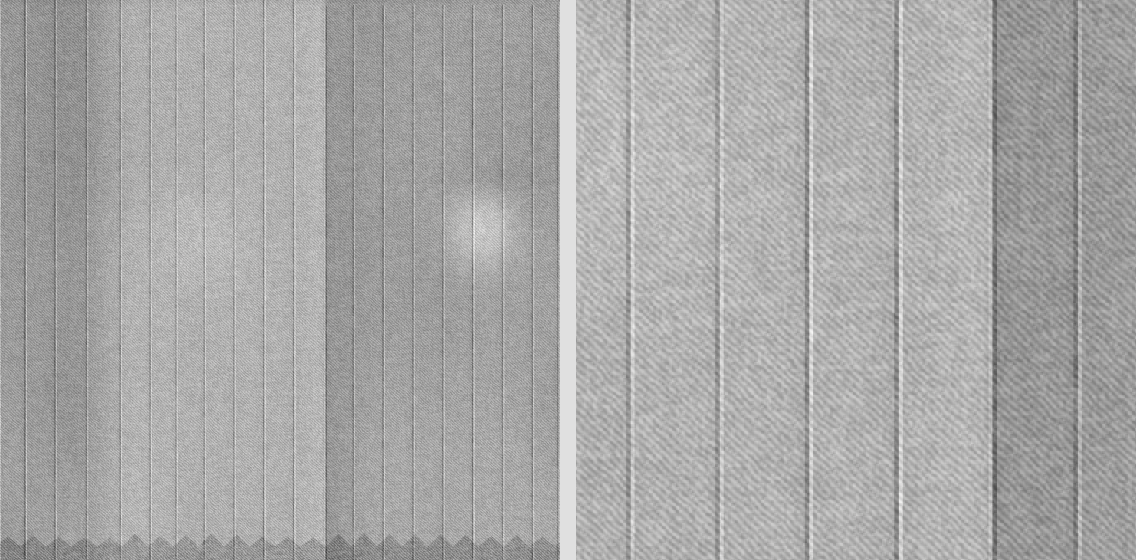
Left, the full canvas; right, a detail of the centre.
A Shadertoy shader for this texture:

```glsl
// Grey woven cloth in eighteen vertical panels, with a scalloped lower hem.
// A wavering twill and value noise form the threads; paired light and dark
// lines form the seams, over broad shading and two soft pale patches.

float hash(vec2 p) {
    vec3 q = fract(p.xyx * 0.1031);
    q += dot(q, q.yzx + 33.33);
    return fract((q.x + q.y) * q.z);
}

float noise(vec2 p) {
    vec2 i = floor(p), f = fract(p);
    f = f * f * (3.0 - 2.0 * f);
    return mix(mix(hash(i), hash(i + vec2(1, 0)), f.x),
               mix(hash(i + vec2(0, 1)), hash(i + vec2(1, 1)), f.x), f.y);
}

// Round soft patch, 1 at its centre
float glow(vec2 p, vec2 centre, vec2 radius) {
    vec2 d = (p - centre) / radius;
    return exp(-dot(d, d));
}

// Smooth-edged vertical line, dimmed rather than lost when below a pixel
float line(float d, float halfWidth, float px) {
    float w = max(halfWidth, 0.5 * px);
    return (1.0 - smoothstep(w - 0.5 * px, w + 0.5 * px, abs(d))) * halfWidth / w;
}

// Seam position: even spacing, with a few seams pushed to the right
float seamX(float k) {
    float push = 0.012 * exp(-0.6 * (k - 3.5) * (k - 3.5));
    return clamp(0.047 + 0.0533 * k + push, 0.0005, 0.9985);
}

// Broad light and dark bands across the cloth
float shading(vec2 p) {
    float s = 0.592 - 0.015 * glow(p, vec2(0.13, 0.7), vec2(0.05, 0.4));
    s += 0.095 * smoothstep(0.13, 0.25, p.x);
    s += 0.025 * smoothstep(0.52, 0.575, p.x);
    s -= 0.125 * smoothstep(0.574, 0.586, p.x);
    s += 0.035 * smoothstep(0.586, 0.70, p.x);
    s += 0.035 * smoothstep(0.45, 0.08, p.y) * (1.0 - glow(p, vec2(0.4, 0.2), vec2(0.2, 1.0)));
    s += 0.035 * (noise(p * vec2(9.0, 4.0)) - 0.5);
    s += 0.045 * glow(p, vec2(0.35, 0.58), vec2(0.07, 0.09));
    s += 0.16 * glow(p, vec2(0.86, 0.59), vec2(0.06, 0.07));
    s -= 0.04 * glow(p, vec2(0.88, 0.68), vec2(0.08, 0.03));
    return s - 0.03 * smoothstep(0.012, 0.0, 1.0 - p.y);
}

// Fine irregular threads, centred on zero
float weave(vec2 p) {
    float grain = hash(floor(p * 512.0)) - 0.5;
    float weft = noise(p * vec2(90.0, 400.0) + 17.0) - 0.5;
    float warp = noise(p * vec2(400.0, 80.0) + 71.0) - 0.5;
    float waver = 3.0 * noise(p * 110.0);
    float twill = sin(6.2832 * (175.0 * p.x + 190.0 * p.y) + waver);
    return 0.085 * grain + 0.05 * weft + 0.04 * warp + 0.045 * twill;
}

void mainImage(out vec4 fragColor, in vec2 fragCoord) {
    vec2 p = fragCoord / iResolution.xy;
    float px = 1.0 / iResolution.x;
    float threads = weave(p);
    float tone = shading(p) + threads;

    // Hem of uneven pointed scallops, darker and rougher than the panels
    float c = p.x * 22.0 + 0.2;
    float arch = 1.0 - 2.0 * abs(fract(c) - 0.5);
    float top = mix(0.024, 0.040 + 0.009 * hash(vec2(floor(c), 5.0)), arch);
    float hem = 1.0 - smoothstep(-0.0015, 0.0015, p.y - top);
    tone += hem * (0.3 * threads - 0.10);

    // Seams: worn pale ridge beside a shadow; one seam is flipped and deeper
    for (float k = -1.0; k < 19.0; k++) {
        float flip = k == 10.0 ? -1.0 : 1.0;
        float d = (p.x - seamX(k)) * flip;
        float wear = 0.7 + 0.4 * noise(vec2(k * 9.0, p.y * 90.0));
        float strength = 0.7 + 0.5 * hash(vec2(k + 3.0, 11.0));
        float start = k < 10.0 ? 1.0 : smoothstep(0.993, 0.989, p.y);
        float ridge = 0.16 * line(d, 0.0011, px);
        float shadow = (flip < 0.0 ? 0.24 : 0.14) * line(d + 0.0026, 0.0013, px);
        float crease = 0.04 * exp(-abs(d + 0.003) / 0.004);
        tone += (ridge - shadow - crease) * wear * strength * start;
    }

    fragColor = vec4(clamp(tone * vec3(1.0, 0.998, 0.995), 0.0, 1.0), 1.0);
}
```
